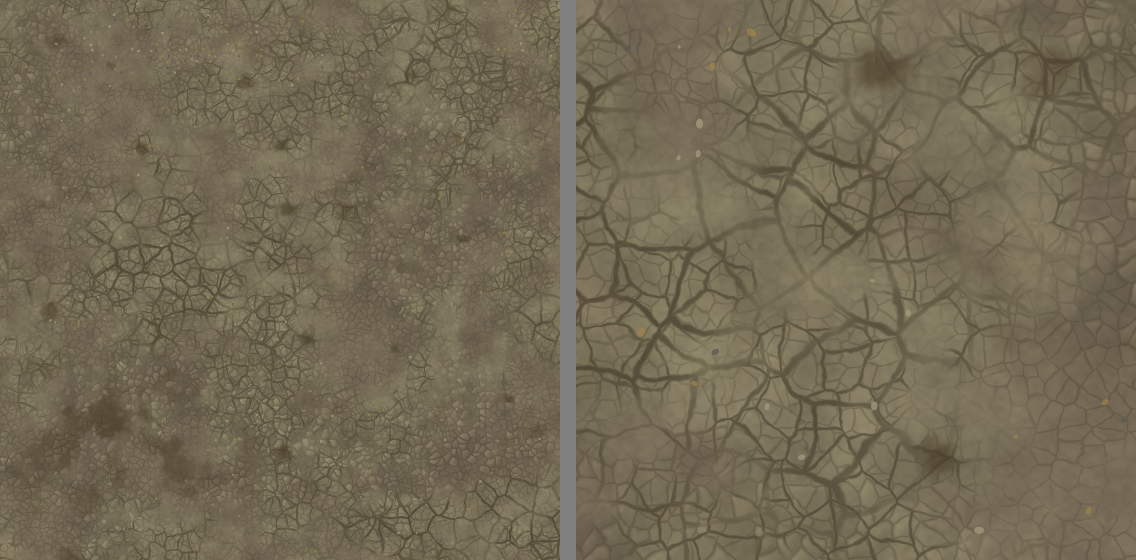
Left, the full canvas; right, a detail of the centre.
Write a Shadertoy shader that draws this texture.

```glsl
const vec3 PLATE = vec3(0.515, 0.485, 0.380);
const vec3 DUST = vec3(0.460, 0.413, 0.338);
const vec3 CRACK = vec3(0.285, 0.250, 0.185);
const vec3 STAIN = vec3(0.270, 0.220, 0.135);
const vec3 OCHRE = vec3(0.620, 0.520, 0.290);
const vec3 CHALK = vec3(0.660, 0.620, 0.500);
const vec3 SLATE = vec3(0.350, 0.335, 0.310);

const float BIG_CELLS = 25.0;
const float MID_CELLS = 41.0;
const float FINE_CELLS = 82.0;
const float PEBBLE_CELLS = 95.0;
const float STAIN_CELLS = 8.0;
const float STAIN_CHANCE = 0.27;
const float MOTTLE = 0.26;
const float GRAIN = 0.075;

float hash(vec2 p) {
    return fract(sin(dot(p, vec2(127.1, 311.7))) * 43758.5453);
}

vec2 hash2(vec2 p) {
    return vec2(hash(p), hash(p + 57.3));
}

float noise(vec2 p) {
    vec2 i = floor(p), f = fract(p);
    f = f * f * (3.0 - 2.0 * f);
    return mix(mix(hash(i), hash(i + vec2(1, 0)), f.x),
               mix(hash(i + vec2(0, 1)), hash(i + vec2(1, 1)), f.x), f.y);
}

float fbm(vec2 p) {
    float sum = 0.0, amp = 0.5;
    for (int i = 0; i < 5; i++) {
        sum += amp * noise(p);
        p = mat2(1.6, 1.2, -1.2, 1.6) * p + 7.3;
        amp *= 0.5;
    }
    return sum / 0.97;
}

// Voronoi cell: x = distance to border, y = cell id, z = slope toward the light
vec3 cells(vec2 p) {
    vec2 base = floor(p), f = fract(p), nearCell = vec2(0), nearVec = vec2(0);
    float best = 9.0;
    for (int y = -1; y <= 1; y++)
    for (int x = -1; x <= 1; x++) {
        vec2 g = vec2(x, y);
        vec2 r = g + hash2(base + g) - f;
        if (dot(r, r) < best) { best = dot(r, r); nearVec = r; nearCell = g; }
    }
    float edge = 9.0;
    for (int y = -2; y <= 2; y++)
    for (int x = -2; x <= 2; x++) {
        vec2 g = nearCell + vec2(x, y);
        vec2 r = g + hash2(base + g) - f;
        vec2 d = r - nearVec;
        if (dot(d, d) > 1e-4) edge = min(edge, dot(0.5 * (r + nearVec), normalize(d)));
    }
    return vec3(edge, hash(base + nearCell + 19.7), dot(nearVec, vec2(0.7, -0.7)));
}

float crackLine(float edge, float width, float blur) {
    return 1.0 - smoothstep(width * 0.3, width + blur, edge);
}

float blob(vec2 p, vec2 center, vec2 size) {
    vec2 d = (p - center) / size;
    return exp(-dot(d, d));
}

// Soft dark tufts with ragged rims
float stains(vec2 p) {
    float sum = 0.0;
    vec2 q = p * STAIN_CELLS, base = floor(q);
    float ragged = fbm(p * 75.0) - 0.5;
    for (int y = -1; y <= 1; y++)
    for (int x = -1; x <= 1; x++) {
        vec2 c = base + vec2(x, y);
        float present = step(hash(c + 5.1), STAIN_CHANCE);
        float radius = mix(0.07, 0.17, hash(c + 8.6));
        float d = length((q - c - hash2(c + 2.4)) * vec2(0.85, 1.1)) / radius;
        sum += present * mix(0.4, 0.85, hash(c + 3.9)) * (1.0 - smoothstep(0.1, 1.35, d + ragged * 1.8));
    }
    return min(sum, 1.0);
}

void mainImage(out vec4 fragColor, in vec2 fragCoord) {
    float px = 1.0 / iResolution.y;
    vec2 uv = fragCoord * px;
    vec2 warp = vec2(fbm(uv * 32.0), fbm(uv * 32.0 + 31.0)) - 0.5;
    vec2 p = uv + warp * 0.017;

    // Regions of plates, rubble, stains and pebbles
    float broad = fbm(uv * 5.0 + 3.0), local = fbm(uv * 15.0 + 40.0);
    float bigZone = smoothstep(0.42, 0.68, broad * 0.6 + local * 0.3
        + 0.35 * (blob(uv, vec2(0.22, 0.55), vec2(0.16, 0.2)) + blob(uv, vec2(0.85, 0.09), vec2(0.18, 0.08))));
    float midZone = smoothstep(0.40, 0.58, fbm(uv * 7.0 + 12.0) * 0.55 + local * 0.45);
    float rubbleZone = smoothstep(0.50, 0.66, fbm(uv * 6.0 + 80.0)
        + 0.15 * blob(uv, vec2(0.77, 0.32), vec2(0.16, 0.2))) * (1.0 - 0.7 * bigZone);
    float stainZone = blob(uv, vec2(0.23, 0.2), vec2(0.16, 0.13));
    float pebbleZone = blob(uv, vec2(0.3, 0.91), vec2(0.2, 0.07)) + blob(uv, vec2(0.98, 0.94), vec2(0.1, 0.06));

    // Dusty ground with pale plates
    vec3 big = cells(p * BIG_CELLS), mid = cells(p * MID_CELLS + 9.0), fine = cells(p * FINE_CELLS + 4.0);
    float plates = max(bigZone, midZone * 0.8);
    vec3 color = mix(DUST, PLATE, clamp(0.2 + 0.6 * plates + 1.2 * (local - 0.5), 0.0, 1.0));
    color *= 1.0 + MOTTLE * (fbm(uv * 38.0 + 17.0) - 0.5) + GRAIN * (noise(uv * 300.0) - 0.5);
    color *= 1.0 + 0.05 * (mid.y - 0.5) * midZone;

    // Crumbled chips lit from the upper left
    float chip = smoothstep(0.04, 0.2, fine.x) * step(0.5, fine.y);
    color *= 1.0 + rubbleZone * (chip * (0.10 + 0.22 * fine.z) - 0.075);

    // Broken crack networks at three sizes
    float breakup = smoothstep(0.28, 0.58, fbm(uv * 24.0 + 61.0));
    float cracks = bigZone * mix(0.4, 0.95, breakup) * crackLine(big.x, 0.015 + 0.065 * local, px * BIG_CELLS);
    cracks = max(cracks, midZone * breakup * 0.75 * crackLine(mid.x, 0.04, px * MID_CELLS));
    cracks = max(cracks, (0.08 + 0.28 * breakup) * crackLine(fine.x, 0.04, px * FINE_CELLS));
    color = mix(color, CRACK, cracks * 0.85);

    // Scattered stains and a cluster of dark patches
    float patches = smoothstep(0.48, 0.72, fbm(uv * 20.0 + 90.0) + 0.12 * stainZone);
    float stain = max(stains(uv), patches * (0.12 + 0.65 * stainZone));
    color = mix(color, STAIN, stain * 0.75);

    // Pebbles
    vec2 q = uv * PEBBLE_CELLS, id = floor(q);
    vec2 offset = fract(q) - mix(vec2(0.32), vec2(0.68), hash2(id + 1.7));
    float angle = 6.283 * hash(id + 6.2);
    offset = mat2(cos(angle), sin(angle), -sin(angle), cos(angle)) * offset * vec2(1.0, 1.4);
    float radius = mix(0.10, 0.30, hash(id + 4.4));
    float blur = px * PEBBLE_CELLS * 0.6;
    float pebble = 1.0 - smoothstep(radius - blur, radius + blur, length(offset));
    pebble *= step(hash(id + 9.9), 0.012 + 0.38 * pebbleZone);
    float kind = hash(id + 12.5);
    vec3 stone = kind < 0.4 ? OCHRE : kind < 0.65 ? CHALK : SLATE;
    color = mix(color, stone, pebble * 0.7);

    fragColor = vec4(color, 1.0);
}
```
